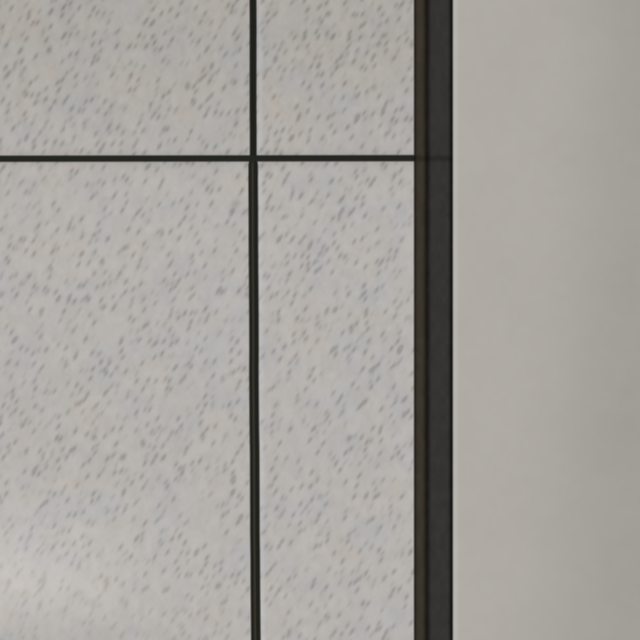
Reproduce this texture procedurally as a three.js fragment shader.

```glsl
// Pale speckled wall tiles split by thin dark joints, beside a deep vertical
// channel and a smooth plain panel. Joints are soft bands around distances;
// the speckle is a jittered grid of slanted flecks over layered value noise.
#define JOINT_Y 0.7525
#define CHANNEL_LEFT 0.647
#define CHANNEL_RIGHT 0.7075
#define EDGE_SOFT 0.0022
#define FLECK_CELLS 88.0
#define FLECK_DEPTH 0.10
#define TILE_COLOR vec3(0.712, 0.699, 0.684)
#define PANEL_COLOR vec3(0.672, 0.656, 0.630)
#define JOINT_COLOR vec3(0.125, 0.125, 0.108)
#define METAL_COLOR vec3(0.212, 0.204, 0.198)

varying vec2 vUv;

float hash(vec2 p) {
  vec3 q = fract(vec3(p.xyx) * 0.1031);
  q += dot(q, q.yzx + 33.33);
  return fract((q.x + q.y) * q.z);
}

float noise(vec2 p) {
  vec2 i = floor(p), f = fract(p);
  f = f * f * (3.0 - 2.0 * f);
  return mix(mix(hash(i), hash(i + vec2(1.0, 0.0)), f.x),
             mix(hash(i + vec2(0.0, 1.0)), hash(i + vec2(1.0, 1.0)), f.x), f.y);
}

float fbm(vec2 p) {
  float sum = 0.0, amp = 0.5;
  for (int i = 0; i < 4; i++) {
    sum += amp * noise(p);
    p = p * 2.03 + 17.0;
    amp *= 0.5;
  }
  return sum;
}

// Soft coverage of a band of the given half width
float band(float d, float halfWidth) {
  return 1.0 - smoothstep(halfWidth - EDGE_SOFT, halfWidth + EDGE_SOFT, abs(d));
}

float glow(float d, float size) {
  return exp(-d * d / (size * size));
}

// Small slanted flecks, one at most per jittered cell
float flecks(vec2 uv) {
  vec2 p = uv * FLECK_CELLS;
  vec2 cell = floor(p);
  float sum = 0.0;
  for (int j = -1; j <= 1; j++) {
    for (int i = -1; i <= 1; i++) {
      vec2 c = cell + vec2(float(i), float(j));
      vec2 jitter = vec2(hash(c + 3.7), hash(c + 91.3));
      vec2 d = p - c - jitter;
      d.x -= d.y * 0.45;
      float strength = smoothstep(0.35, 1.0, hash(c + 47.1));
      sum += strength * exp(-dot(d * d, vec2(13.0, 4.5)));
    }
  }
  return min(sum, 1.0);
}

vec3 tileSurface(vec2 uv) {
  vec3 col = TILE_COLOR;
  // Lighting: dimmer at the top, a bright wash at the lower left
  col -= vec3(0.034, 0.036, 0.042) * smoothstep(0.62, 1.0, uv.y);
  col += 0.055 * exp(-dot(pow((uv - vec2(0.0, 0.10)) / vec2(0.22, 0.10), vec2(2.0)), vec2(1.0)));
  col -= 0.030 * glow(uv.y, 0.05) * (1.0 - smoothstep(0.0, 0.4, uv.x));
  // Cool and warm mottling
  float tint = fbm(uv * 24.0) - 0.47;
  col += vec3(0.035, 0.006, -0.025) * tint;
  col += 0.050 * (fbm(uv * vec2(95.0, 70.0)) - 0.47);
  float clearing = mix(0.45, 1.0, smoothstep(0.05, 0.27, uv.y + 0.35 * uv.x));
  col -= FLECK_DEPTH * clearing * flecks(uv) * vec3(1.0, 0.98, 0.92);
  return col;
}

vec3 panelSurface(vec2 uv) {
  float across = (uv.x - CHANNEL_RIGHT) / (1.0 - CHANNEL_RIGHT);
  vec3 col = PANEL_COLOR + 0.015 * (1.0 - across);
  col -= vec3(0.040, 0.037, 0.036) * smoothstep(0.45, 1.1, across + 0.25 * (1.0 - uv.y));
  col += 0.022 * (fbm(uv * 9.0) - 0.47) + 0.012 * (fbm(uv * 60.0) - 0.47);
  return col + vec3(0.03, 0.035, 0.04) * glow(uv.x - CHANNEL_RIGHT - 0.004, 0.004);
}

// Brown lip, black groove, grey metal face and dark far edge
vec3 channelSurface(vec2 uv) {
  vec3 lip = vec3(0.235, 0.212, 0.172);
  vec3 col = mix(lip, METAL_COLOR, smoothstep(0.662, 0.674, uv.x));
  col *= 1.0 - 0.50 * glow(uv.x - 0.667, 0.0045);
  col *= 1.0 - 0.45 * glow(uv.x - CHANNEL_LEFT, 0.0035);
  col *= 1.0 - 0.55 * glow(uv.x - CHANNEL_RIGHT + 0.002, 0.0035);
  col *= 1.0 - 0.22 * glow(uv.y - JOINT_Y, 0.005);
  return col + 0.035 * (fbm(uv * vec2(130.0, 75.0)) - 0.47);
}

void main() {
  vec2 uv = vUv;
  vec3 col = tileSurface(uv);

  // Vertical joint leans right near the base and thickens below the crossing
  float below = 1.0 - smoothstep(JOINT_Y - 0.012, JOINT_Y + 0.004, uv.y);
  float jointX = 0.3955 + 0.0045 * pow(1.0 - uv.y, 2.0);
  float dx = uv.x - jointX + 0.0006 * (noise(vec2(uv.y * 24.0, 2.0)) - 0.5);
  float dy = uv.y - JOINT_Y - 0.0015 * (uv.x - 0.4);
  col += vec3(0.020, 0.030, 0.045) * glow(dx - 0.011, 0.004);
  col -= 0.05 * glow(dy, 0.010);
  vec3 seam = JOINT_COLOR + vec3(0.085, 0.080, 0.065) * below * glow(dx + 0.001, 0.0022);
  col = mix(col, seam, band(dx, mix(0.0052, 0.0073, below)));
  col = mix(col, JOINT_COLOR + 0.02, band(dy, 0.0048));

  // Channel and panel overlay the tiles
  col = mix(col, channelSurface(uv), smoothstep(-EDGE_SOFT, EDGE_SOFT, uv.x - CHANNEL_LEFT));
  col = mix(col, panelSurface(uv), smoothstep(-EDGE_SOFT, EDGE_SOFT, uv.x - CHANNEL_RIGHT));
  gl_FragColor = vec4(clamp(col, 0.0, 1.0), 1.0);
}
```
